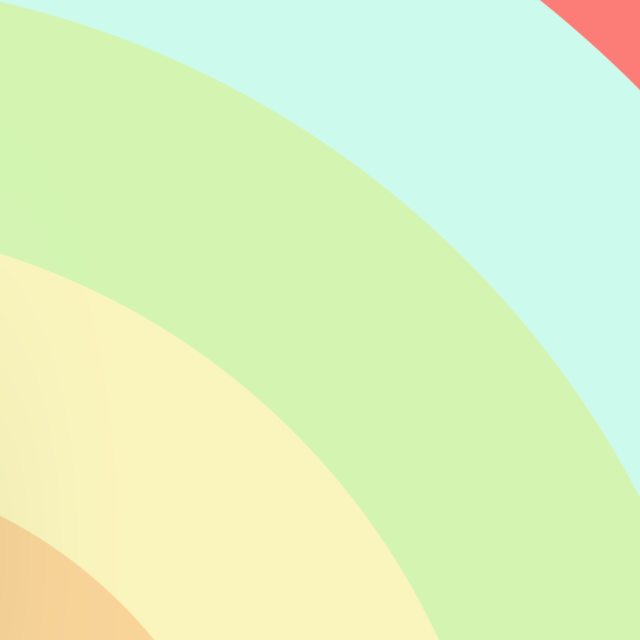
Reproduce this background procedurally as a three.js fragment shader.

```glsl
#define CENTER vec2(-0.3412, -0.4753)
#define FIRST_RADIUS 0.7515
#define RING_STEP 0.3802
#define EDGE_SOFTNESS 0.0016
#define SHADE_CENTER vec2(-0.04, 0.14)
#define SHADE_SIZE vec2(0.12, 0.34)
#define SHADE_STRENGTH 0.035

varying vec2 vUv;

const vec3 ORANGE = vec3(0.975, 0.83, 0.60);
const vec3 YELLOW = vec3(0.98, 0.957, 0.74);
const vec3 GREEN = vec3(0.83, 0.96, 0.70);
const vec3 AQUA = vec3(0.80, 0.98, 0.93);
const vec3 CORAL = vec3(0.99, 0.49, 0.47);

// Band colours from the innermost disc outward
vec3 bandColor(int band) {
  if (band == 0) return ORANGE;
  if (band == 1) return YELLOW;
  if (band == 2) return GREEN;
  if (band == 3) return AQUA;
  return CORAL;
}

// Evenly spaced concentric bands with smooth edges
vec3 concentricBands(vec2 p) {
  float dist = length(p - CENTER);
  vec3 color = bandColor(0);
  for (int i = 1; i < 5; i++) {
    float radius = FIRST_RADIUS + RING_STEP * float(i - 1);
    float outside = smoothstep(-EDGE_SOFTNESS, EDGE_SOFTNESS, dist - radius);
    color = mix(color, bandColor(i), outside);
  }
  return color;
}

// Faint shade falling off from the lower left edge
float sideShade(vec2 p) {
  vec2 q = (p - SHADE_CENTER) / SHADE_SIZE;
  return SHADE_STRENGTH * exp(-dot(q, q));
}

void main() {
  vec3 color = concentricBands(vUv);
  color *= 1.0 - sideShade(vUv) * vec3(1.0, 0.7, 1.0);
  gl_FragColor = vec4(color, 1.0);
}
```
